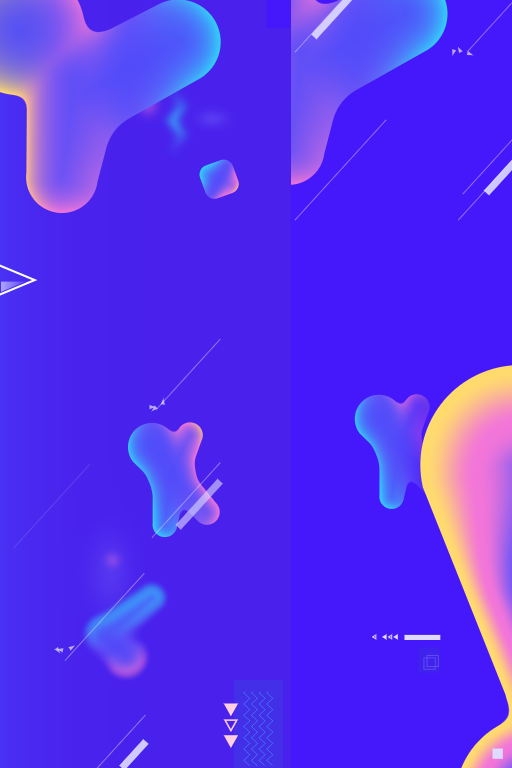
Give the GLSL for this background, as a WebGL 2 fragment shader.

```glsl
#version 300 es
precision highp float;
// Indigo backdrop with glossy fluid blobs, diagonal streaks and small ornaments.
uniform vec2 u_resolution;
out vec4 fragColor;

#define SEAM 56.8
#define COPY_SHIFT vec2(44.3, -5.5)
#define STREAK_DIR vec2(0.673, -0.740)
#define LEFT_INDIGO vec3(0.285, 0.125, 0.925)
#define RIGHT_INDIGO vec3(0.27, 0.09, 0.985)
#define CYAN vec3(0.2, 0.82, 0.98)
#define IRIS vec3(0.4, 0.33, 0.97)
#define PINK vec3(0.95, 0.46, 0.85)
#define YELLOW vec3(1.0, 0.86, 0.43)
#define PALE vec3(0.87, 0.86, 1.0)

float pixel; // one screen pixel in canvas units (width = 100)
vec3 color;

void paint(vec3 ink, float alpha) { color = mix(color, ink, alpha); }

float cover(float d) { return clamp(0.5 - d / pixel, 0.0, 1.0); }

float cone(vec2 p, vec2 a, float ra, vec2 b, float rb) {
  vec2 ab = b - a;
  float h = clamp(dot(p - a, ab) / dot(ab, ab), 0.0, 1.0);
  return length(p - a - ab * h) - mix(ra, rb, h);
}

float box(vec2 p, vec2 halfSize) {
  vec2 q = abs(p) - halfSize;
  return length(max(q, 0.0)) + min(max(q.x, q.y), 0.0);
}

// Isosceles triangle, base on x = 0, tip toward +x
float triangle(vec2 p, float halfBase, float len) {
  return max(-p.x, dot(vec2(p.x - len, abs(p.y)), normalize(vec2(halfBase, len))));
}

float join(float a, float b, float k) {
  float h = max(k - abs(a - b), 0.0) / k;
  return min(a, b) - h * h * k * 0.25;
}

float streak(vec2 p, vec3 s, float halfWidth) {
  vec2 r = p - s.xy;
  float along = dot(r, STREAK_DIR) - s.z * 0.5;
  float across = dot(r, vec2(-STREAK_DIR.y, STREAK_DIR.x));
  return cover(max(abs(across) - halfWidth, abs(along) - s.z * 0.5));
}

float glow(vec2 p, vec2 size) { p /= size; return exp(-dot(p, p)); }

vec3 spectrum(float t) {
  vec3 c = mix(CYAN, IRIS, smoothstep(0.0, 0.42, t));
  c = mix(c, PINK, smoothstep(0.4, 0.72, t));
  return mix(c, YELLOW, smoothstep(0.72, 0.98, t));
}

// Blue core with a bright spectral rim
vec3 gloss(float d, float t, float rim) {
  return mix(vec3(0.31, 0.29, 0.98), spectrum(t), exp(min(d, 0.0) / rim));
}

float largeBlob(vec2 p) {
  float d = cone(p, vec2(12.1, 34.6), 7.0, vec2(14.6, 15.6), 9.4);
  d = join(d, cone(p, vec2(16.6, 18.0), 8.7, vec2(34.8, 8.2), 8.3), 3.0);
  return join(d, length(p - vec2(3.9, 5.9)) - 12.7, 3.0);
}

float smallBlob(vec2 p) {
  vec2 body = vec2(33.4, 92.2);
  float d = cone(p, body, 3.8, vec2(29.7, 87.3), 4.7);
  d = join(d, cone(p, body, 3.6, vec2(37.1, 85.0), 2.5), 2.0);
  d = join(d, cone(p, body, 3.6, vec2(32.2, 102.5), 2.4), 2.0);
  return join(d, cone(p, body, 3.0, vec2(40.4, 100.0), 2.5), 2.0);
}

void ornaments(vec2 p) {
  // Zigzag panel and falling triangles
  paint(vec3(0.25, 0.21, 0.9), 0.7 * cover(box(p - vec2(50.5, 142.0), vec2(4.8, 9.2))));
  float zig = p.x - 47.6 - abs(fract(p.y / 2.2) - 0.5) * 2.4;
  float wave = abs(zig - 1.5 * clamp(round(zig / 1.5), 0.0, 3.0)) - 0.1;
  paint(vec3(0.25, 0.55, 0.96), 0.7 * cover(max(wave, abs(p.y - 142.3) - 7.2)));
  for (int i = 0; i < 3; i++) {
    float d = triangle((p - vec2(45.1, 137.4 + 3.1 * float(i))).yx, 1.4, 2.5);
    paint(vec3(1.0, 0.81, 0.87), cover(i == 1 ? abs(d + 0.15) - 0.15 : d));
  }
  // Large arrow at the left border
  vec2 a = p - vec2(-0.4, 54.7);
  float d = triangle(a, 3.2, 7.7);
  paint(PALE, 0.75 * cover(max(d + 0.6, 0.3 - a.y)) * (1.0 - a.x / 6.5));
  paint(vec3(1), cover(abs(d + 0.2) - 0.2));
  // Small arrows, bar, frame and corner tile
  for (int i = 0; i < 4; i++) {
    float x = i == 0 ? 73.5 : 74.4 + 1.1 * float(i);
    d = triangle(vec2(x, 124.4) - p, 0.55, 0.9);
    paint(PALE, cover(i % 2 == 0 ? abs(d + 0.1) - 0.1 : d));
  }
  paint(PALE, cover(box(p - vec2(82.5, 124.5), vec2(3.5, 0.5))));
  paint(vec3(0.24, 0.15, 0.9), 0.7 * cover(box(p - vec2(83.8, 128.9), vec2(2.1, 2.5))));
  for (float i = 0.0; i < 2.0; i++)
    paint(IRIS, cover(abs(box(p - vec2(83.9 + 0.6 * i, 129.6 - 0.5 * i), vec2(1.1))) - 0.08));
  paint(PALE, cover(box(p - vec2(97.2, 147.2), vec2(1))));
}

void main() {
  pixel = 100.0 / u_resolution.x;
  vec2 p = vec2(gl_FragCoord.x, u_resolution.y - gl_FragCoord.y) * pixel;
  vec2 q = p.x > SEAM ? p - COPY_SHIFT : p;

  // Two-tone backdrop and blurred wisps
  float tone = max(cover(SEAM - p.x), cover(max(52.0 - p.x, p.y - 5.5)));
  color = mix(LEFT_INDIGO, RIGHT_INDIGO, tone) + vec3(0, 0.07, 0.03) * exp(-p.x / 9.0);
  paint(CYAN, 0.5 * glow(p - vec2(34.6 + 0.6 * sin(p.y), 23.5), vec2(1.5, 4)));
  paint(PINK, 0.4 * glow(p - vec2(29, 20.5), vec2(1.8, 2)));
  paint(IRIS, 0.5 * glow(p - vec2(41.5, 23.2), vec2(2.8, 1.6)));
  paint(IRIS, 0.4 * glow(p - vec2(21.5, 112), vec2(3.8, 7)));
  paint(PINK, 0.3 * glow(p - vec2(22, 109.4), vec2(1.4)));

  // Fluid blobs, repeated with an offset beyond the seam
  float d = largeBlob(q);
  paint(gloss(d, 1.0 - q.x / 43.0, 4.2), cover(d));
  d = smallBlob(q);
  float fade = p.x > SEAM ? 1.0 - 0.85 * smoothstep(32.0, 41.0, q.x) : 1.0;
  float t = (q.x - 25.4) * 0.051 + (91.8 - q.y) * 0.02;
  paint(gloss(d, t, 2.0), cover(d) * fade);
  // Little orb and soft lower blob
  vec2 o = p - vec2(42.8, 35);
  d = box(mat2(0.94, 0.34, -0.34, 0.94) * o, vec2(1.5)) - 1.9;
  paint(gloss(d, 0.4 + 0.1 * (o.x + 0.6 * o.y), 2.2), cover(d));
  o = p - vec2(20.5, 124);
  d = join(cone(o, vec2(0), 3.0, vec2(9.1, -7.2), 2.2), cone(o, vec2(0), 2.8, vec2(4.1, 4.2), 3.6), 2.0);
  paint(gloss(d, 0.32 + 0.055 * o.y + 0.02 * (o.x - 4.5), 2.2), 0.9 * smoothstep(1.5, -1.5, d));

  // Diagonal streaks: start and length
  vec3 thin[10] = vec3[10](vec3(30.5, 80, 18.6), vec3(2.7, 107, 22), vec3(29.7, 105, 19.8),
    vec3(12.7, 129, 23), vec3(19, 150, 14), vec3(57.6, 10.2, 14.6), vec3(57.6, 43, 26.5),
    vec3(89.5, 43, 16), vec3(90.4, 37.9, 14.5), vec3(91.2, 10.2, 13));
  vec3 thick[4] = vec3[4](vec3(34.8, 103, 12.2), vec3(23.8, 150, 7), vec3(61.3, 7.2, 10.5), vec3(95, 37.7, 9));
  for (int i = 0; i < 10; i++) paint(PALE, (i == 1 ? 0.15 : 0.45) * streak(p, thin[i], 0.1));
  for (int i = 0; i < 4; i++) paint(PALE, (i == 0 ? 0.6 : 0.9) * streak(p, thick[i], 0.7));

  // Shard clusters
  vec2 cluster[3] = vec2[3](vec2(30.5, 79.5), vec2(12.3, 127), vec2(90, 10.2));
  for (int i = 0; i < 9; i++) {
    float a = float(i) * 2.4;
    vec2 r = p - cluster[i / 3] - vec2(1.3, 0.5 * sin(a)) * float(i % 3 - 1);
    r *= mat2(cos(a), sin(a), -sin(a), cos(a));
    paint(PALE, 0.75 * cover(triangle(r, 0.4, 1.2)));
  }

  // Giant warm blob, coloured by depth from its rim
  d = cone(p, vec2(101.6, 90.8), 19.5, vec2(111.3, 132.8), 12.9);
  d = join(d, length(p - vec2(105.5, 156.2)) - 16.6, 4.0);
  float depth = -d / mix(25.0, 10.0, smoothstep(85.0, 118.0, p.y));
  paint(spectrum(1.0 - 0.6 * depth), cover(d));
  ornaments(p);
  fragColor = vec4(color, 1);
}
```
